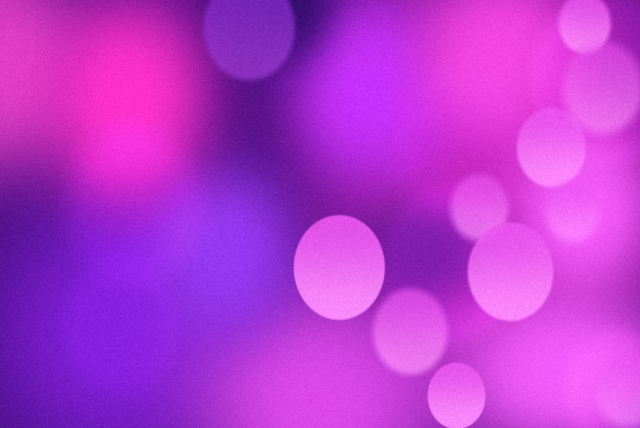
Write a Shadertoy shader that draws this background.

```glsl
// Defocused party lights: rounded washes of violet, magenta and orchid over deep
// indigo, then looped layers of large blurred discs and smaller crisp ones, all
// slightly taller than wide, scattered by a low-discrepancy sequence.

float hash(vec2 p) {
    vec3 q = fract(p.xyx * vec3(0.1031, 0.1030, 0.0973));
    q += dot(q, q.yzx + 33.33);
    return fract((q.x + q.y) * q.z);
}

// Blend a tint in with a falloff that is a little flatter on top than a gaussian.
vec3 wash(vec3 base, vec3 tint, vec2 p, vec2 center, vec2 size) {
    float d = length((p - center) / size);
    return mix(base, tint, exp(-d * d * d));
}

// Coverage of an upright oval disc with a soft rim.
float disc(vec2 d, float radius, float blur) {
    return 1.0 - smoothstep(radius - blur, radius + blur, length(d * vec2(1.0, 0.87)));
}

vec3 backdrop(vec2 p, float w) {
    vec3 col = vec3(0.27, 0.05, 0.49);
    // Wide fields
    col = wash(col, vec3(0.73, 0.14, 0.71), p, vec2(0.80 * w, 0.60), vec2(0.46, 0.60));
    col = wash(col, vec3(0.50, 0.12, 0.84), p, vec2(0.19 * w, 0.22), vec2(0.31, 0.33));
    col = wash(col, vec3(0.86, 0.28, 0.92), p, vec2(0.50 * w, 0.06), vec2(0.30, 0.27));
    col = wash(col, vec3(0.88, 0.24, 0.78), p, vec2(0.0, 0.85), vec2(0.20, 0.26));
    // Blurred lamps
    col = wash(col, vec3(0.59, 0.22, 0.95), p, vec2(0.35 * w, 0.41), vec2(0.17, 0.20));
    col = wash(col, vec3(1.00, 0.19, 0.80), p, vec2(0.20 * w, 0.77), vec2(0.20, 0.25));
    col = wash(col, vec3(0.78, 0.19, 0.99), p, vec2(0.575 * w, 0.79), vec2(0.18, 0.22));
    col = wash(col, vec3(0.96, 0.27, 0.88), p, vec2(0.78 * w, 0.87), vec2(0.19, 0.19));
    col = wash(col, vec3(0.96, 0.36, 0.98), p, vec2(0.91 * w, 0.51), vec2(0.16, 0.19));
    col = wash(col, vec3(0.95, 0.36, 0.98), p, vec2(0.88 * w, 0.13), vec2(0.25, 0.19));
    // Shadows between the lamps
    col = wash(col, vec3(0.21, 0.05, 0.42), p, vec2(0.45 * w, 1.02), vec2(0.12, 0.18));
    col = wash(col, vec3(0.44, 0.10, 0.60), p, vec2(0.65 * w, 0.41), vec2(0.18, 0.12));
    return col;
}

void mainImage(out vec4 fragColor, in vec2 fragCoord) {
    vec2 p = fragCoord / iResolution.y;
    float w = iResolution.x / iResolution.y;
    float pixel = 1.0 / iResolution.y;
    vec3 col = backdrop(p, w);

    // Large blurred discs brighten the colour beneath them.
    for (int i = 0; i < 7; i++) {
        float k = float(i);
        vec2 center = fract(vec2(0.19, 0.24) + k * vec2(0.7549, 0.5698)) * vec2(w, 1.0);
        float radius = 0.11 + 0.08 * hash(vec2(k, 3.0));
        float blur = 0.02 + 0.03 * hash(vec2(k, 8.0));
        float strength = 0.2 + 0.4 * hash(vec2(k, 5.0));
        col = mix(col, min(col * 1.25, 1.0), strength * disc(p - center, radius, blur));
    }

    // Smaller discs crowd toward the right, violet at the left and pink beyond.
    for (int i = 0; i < 11; i++) {
        float k = float(i);
        vec2 cell = fract(vec2(0.079, 0.375) + k * vec2(0.618, 0.57));
        float x = w * pow(cell.x, 0.25);
        vec2 d = p - vec2(x, cell.y);
        float radius = 0.055 + 0.052 * fract(0.99 + k * 0.125);
        float softness = fract(k * 0.3);
        float blur = max(pixel, 0.003 + 0.018 * softness);
        float lower = smoothstep(radius, -radius, d.y);
        vec3 pink = mix(vec3(0.92, 0.34, 0.94), vec3(1.0, 0.56, 1.0), lower);
        vec3 violet = mix(vec3(0.52, 0.16, 0.80), vec3(0.60, 0.22, 0.82), lower);
        vec3 tint = mix(violet, pink, smoothstep(0.40, 0.50, x / w));
        col = mix(col, tint, (0.92 - 0.4 * softness) * disc(d, radius, blur));
    }

    // Film grain
    col += 0.035 * (hash(floor(p * 342.0)) - 0.5);
    fragColor = vec4(clamp(col, 0.0, 1.0), 1.0);
}
```
